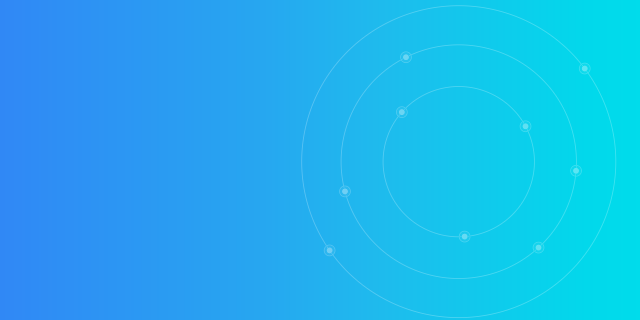
This background is drawn by a WebGL 2 fragment shader. Its source:

```glsl
#version 300 es
precision highp float;
// Three thin concentric orbits with small haloed nodes over a blue to cyan gradient.
// Lengths are in canvas heights; orbits and nodes are distance functions whose
// edges are box-filtered over one pixel, then blended as translucent white.

#define CENTER vec2(0.7168, 0.4948)  // fractions of width and height
#define SQUASH 0.993                 // height of an orbit over its width
#define LINE_WIDTH 0.0026
#define ORBIT_ALPHA 0.25
#define NODE_RADIUS 0.0092
#define NODE_ALPHA 0.35
#define HALO_RADIUS 0.0168
#define HALO_ALPHA 0.23
#define HALO_FILL 0.05

uniform vec2 u_resolution;
out vec4 fragColor;

// Gradient stops: colour and position across the width
const int STOP_COUNT = 5;
const vec4 STOPS[STOP_COUNT] = vec4[STOP_COUNT](
    vec4(0.190, 0.533, 0.962, 0.00),
    vec4(0.152, 0.650, 0.942, 0.40),
    vec4(0.118, 0.735, 0.930, 0.60),
    vec4(0.006, 0.848, 0.922, 0.92),
    vec4(0.000, 0.862, 0.920, 1.00));

const float ORBIT_RADII[3] = float[3](0.2365, 0.3677, 0.4908);

// Each node: orbit index, angle in radians
const int NODE_COUNT = 9;
const vec2 NODES[NODE_COUNT] = vec2[NODE_COUNT](
    vec2(0, 0.490), vec2(0, 2.422), vec2(0, -1.493),
    vec2(1, -0.078), vec2(1, 2.036), vec2(1, 3.399), vec2(1, -0.826),
    vec2(2, 0.640), vec2(2, 3.747));

// Coverage of the region where the signed distance is negative
float fill(float dist, float pixel) {
    return clamp(0.5 - dist / pixel, 0.0, 1.0);
}

// Coverage of a line along the zero contour, exact even below one pixel
float stroke(float dist, float pixel) {
    float halfWidth = 0.5 * LINE_WIDTH;
    return fill(dist - halfWidth, pixel) - fill(dist + halfWidth, pixel);
}

vec3 background(float x) {
    vec3 color = STOPS[0].rgb;
    for (int i = 1; i < STOP_COUNT; i++) {
        float from = STOPS[i - 1].w;
        float t = clamp((x - from) / (STOPS[i].w - from), 0.0, 1.0);
        color = mix(color, STOPS[i].rgb, t);
    }
    return color;
}

void main() {
    float pixel = 1.0 / u_resolution.y;
    vec2 p = (gl_FragCoord.xy - CENTER * u_resolution) * pixel;
    float white = 0.0;

    // Orbits, slightly flattened
    float orbitDist = length(p / vec2(1.0, SQUASH));
    for (int i = 0; i < 3; i++) {
        white = max(white, ORBIT_ALPHA * stroke(orbitDist - ORBIT_RADII[i], pixel));
    }

    // Nodes and their halo rings
    for (int i = 0; i < NODE_COUNT; i++) {
        float angle = NODES[i].y;
        vec2 direction = vec2(cos(angle), SQUASH * sin(angle));
        float dist = length(p - ORBIT_RADII[int(NODES[i].x)] * direction);
        white = max(white, HALO_FILL * fill(dist - HALO_RADIUS, pixel));
        white = max(white, HALO_ALPHA * stroke(dist - HALO_RADIUS, pixel));
        white = max(white, NODE_ALPHA * fill(dist - NODE_RADIUS, pixel));
    }

    vec3 color = mix(background(gl_FragCoord.x / u_resolution.x), vec3(1.0), white);
    fragColor = vec4(color, 1.0);
}
```
